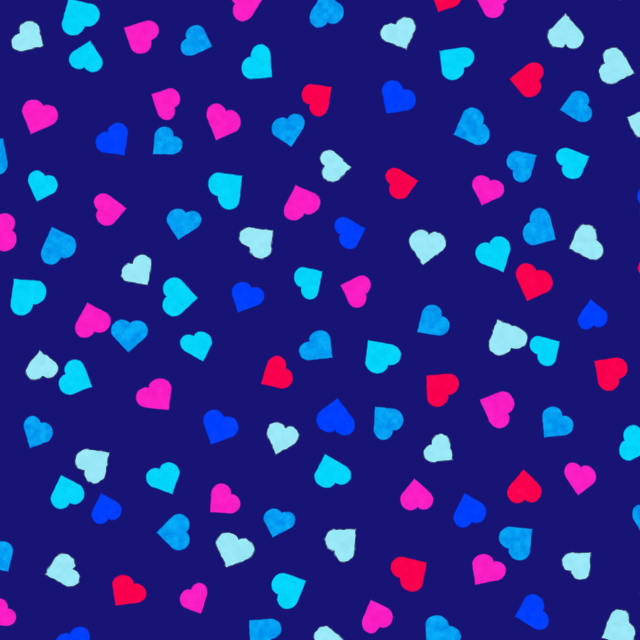
A Shadertoy shader for this pattern:

```glsl
// Confetti of small, randomly turned hearts in bright colours on deep indigo.

const vec3 INDIGO = vec3(0.09, 0.08, 0.46);
const vec3 CYAN   = vec3(0.01, 0.83, 0.98);
const vec3 PALE   = vec3(0.60, 0.91, 0.97);
const vec3 AZURE  = vec3(0.01, 0.62, 0.95);
const vec3 BLUE   = vec3(0.00, 0.25, 1.00);
const vec3 PINK   = vec3(0.98, 0.12, 0.77);
const vec3 RED    = vec3(0.98, 0.00, 0.31);
const vec3 OLIVE  = vec3(0.36, 0.42, 0.36);

const vec2 SPACING = vec2(0.104, 0.094);  // column and row pitch
const float GRID_TILT = 0.33;
const float JITTER = 0.044;               // full range of the random offset
const float TAU = 6.28319;

float hash(vec2 p) {
    return fract(sin(dot(p, vec2(127.1, 311.7))) * 43758.545);
}

float noise(vec2 p) {
    vec2 i = floor(p), f = fract(p);
    f = f * f * (3.0 - 2.0 * f);
    return mix(mix(hash(i), hash(i + vec2(1, 0)), f.x),
               mix(hash(i + vec2(0, 1)), hash(i + vec2(1, 1)), f.x), f.y);
}

mat2 rotation(float angle) {
    float c = cos(angle), s = sin(angle);
    return mat2(c, s, -s, c);
}

// Signed distance to a unit heart with its tip at the origin
float heartDistance(vec2 p) {
    p.x = abs(p.x);
    if (p.x + p.y > 1.0) return length(p - vec2(0.25, 0.75)) - sqrt(0.125);
    vec2 toNotch = p - vec2(0, 1);
    vec2 toSide = p - 0.5 * max(p.x + p.y, 0.0);
    return sqrt(min(dot(toNotch, toNotch), dot(toSide, toSide))) * sign(p.x - p.y);
}

// Picks a colour by its share, pick in 0..1
vec3 heartColour(float pick) {
    if (pick < 0.21) return CYAN;
    if (pick < 0.36) return PALE;
    if (pick < 0.55) return AZURE;
    if (pick < 0.71) return BLUE;
    if (pick < 0.87) return PINK;
    return RED;
}

// Adds one heart, with uneven cut and mottled paint, over the base colour
vec3 paintHeart(vec3 base, vec2 offset, vec2 id, vec2 uv, float softness) {
    float size = mix(0.0405, 0.0505, hash(id + 3.7));
    float pick = fract(dot(id, vec2(0.7549, 0.5698)) + 0.25 * hash(id + 9.2));
    vec3 colour = heartColour(pick);
    float isPale = float(colour == PALE);
    float isAzure = float(colour == AZURE);

    // Turn, stretch and shear the outline
    vec2 p = rotation(TAU * hash(id + 5.3)) * offset / size;
    p.x *= mix(0.93, 1.08, hash(id + 6.1));
    p.y += p.x * mix(-0.14, 0.14, hash(id + 7.9));
    float dist = heartDistance(p + vec2(0, 0.55)) * size;
    dist += (noise(uv * 190.0) - 0.5) * mix(0.0008, 0.0022, isPale);

    // Soft blotches, strongest on azure, and a thin dark rim on pale hearts
    float blotch = noise(uv * 120.0) + 0.5 * noise(uv * 260.0) - 0.75;
    colour += blotch * vec3(0.05, 0.12, 0.05) * isAzure;
    colour += blotch * 0.03 * (1.0 - isAzure);
    colour = mix(colour, OLIVE, 0.7 * isPale * smoothstep(-0.0022, 0.0, dist));

    return mix(base, colour, smoothstep(softness, -softness, dist));
}

void mainImage(out vec4 fragColor, in vec2 fragCoord) {
    vec2 uv = fragCoord / iResolution.y;
    float softness = 0.0006 + 0.7 / iResolution.y;
    mat2 tilt = rotation(GRID_TILT);
    vec2 p = tilt * (uv + 2.0);
    float row = floor(p.y / SPACING.y);
    vec3 colour = INDIGO;

    // Visit the nearby cells of a staggered, tilted grid
    for (float dy = -1.0; dy <= 1.0; dy++) {
        float y = row + dy;
        float stagger = 0.5 * mod(y, 2.0);
        float column = floor(p.x / SPACING.x - stagger);
        for (float dx = -1.0; dx <= 1.0; dx++) {
            vec2 id = vec2(column + dx, y);
            vec2 centre = (id + vec2(stagger + 0.5, 0.5)) * SPACING;
            centre += JITTER * (vec2(hash(id + 1.3), hash(id + 2.6)) - 0.5);
            colour = paintHeart(colour, p - centre, id, uv, softness);
        }
    }
    fragColor = vec4(clamp(colour, 0.0, 1.0), 1.0);
}
```
